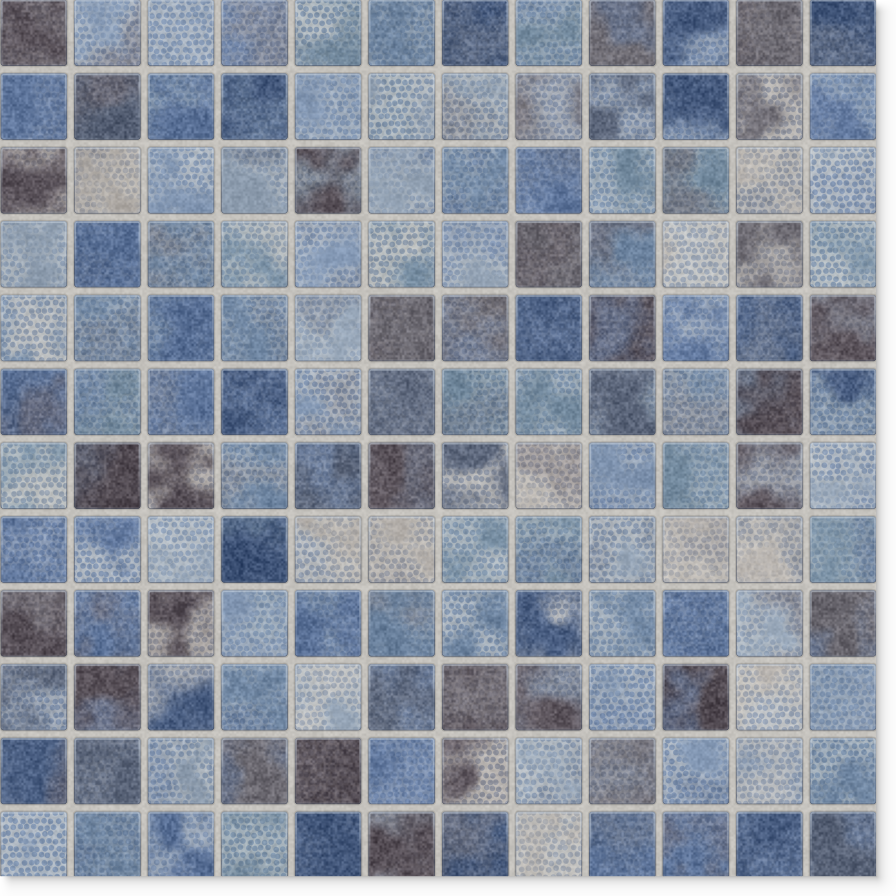
This texture is drawn by a Shadertoy shader. Its source:

```glsl
// A sheet of 12 by 12 glazed mosaic tiles in blues, greys and creams on pale grout.
// Each tile hashes its own glaze pair, blended by cloudy noise, then gains a hammered
// cell pattern, fine speckle and a bevelled rim; the sheet casts a soft shadow.

const float TILES = 12.0;
const vec2 PITCH = vec2(0.0821, 0.0824);
const vec2 FIRST_CORNER = vec2(-0.0033, -0.0047);
const float TILE_HALF = 0.0371;
const float CORNER_RADIUS = 0.0035;
const float SHEET_SIZE = 0.978;
const float RIM_WIDTH = 0.0032;
const float DIMPLE_FREQ = 128.0;
const float SPECKLE_FREQ = 400.0;
const float CLOUD_FREQ = 26.0;
const float SHADOW_WIDTH = 0.006;

const vec3 GROUT = vec3(0.775, 0.765, 0.745);
const vec3 MARGIN = vec3(0.995);
const vec3 VEIN = vec3(0.84, 0.83, 0.80);
const vec3 DIMPLE = vec3(0.46, 0.53, 0.64);
const vec3 RIM_LIGHT = vec3(0.82, 0.86, 0.90);
const vec3 RIM_DARK = vec3(0.25, 0.28, 0.35);

const int GLAZE_COUNT = 10;
const vec3 GLAZES[GLAZE_COUNT] = vec3[](
    vec3(0.45, 0.54, 0.65), vec3(0.38, 0.47, 0.62),
    vec3(0.29, 0.37, 0.51), vec3(0.36, 0.40, 0.48),
    vec3(0.48, 0.57, 0.65), vec3(0.60, 0.66, 0.73),
    vec3(0.53, 0.61, 0.72), vec3(0.45, 0.44, 0.47),
    vec3(0.36, 0.33, 0.36), vec3(0.73, 0.71, 0.69));

vec2 hash2(vec2 p) {
    vec3 h = fract(p.xyx * vec3(0.1031, 0.1030, 0.0973));
    h += dot(h, h.yzx + 33.33);
    return fract((h.xx + h.yz) * h.zy);
}

float noise(vec2 p) {
    vec2 i = floor(p), f = fract(p);
    f = f * f * (3.0 - 2.0 * f);
    vec2 e = vec2(1.0, 0.0);
    return mix(mix(hash2(i).x, hash2(i + e).x, f.x),
               mix(hash2(i + e.yx).x, hash2(i + e.xx).x, f.x), f.y);
}

float roundBox(vec2 p, float halfSize, float radius) {
    vec2 q = abs(p) - halfSize + radius;
    return length(max(q, 0.0)) + min(max(q.x, q.y), 0.0) - radius;
}

// Distance to the nearest centre of a jittered, staggered grid
float dimpleDistance(vec2 p) {
    float nearest = 2.0, row = floor(p.y);
    for (int j = -1; j <= 1; j++) {
        float y = row + float(j);
        float shift = 0.5 * mod(y, 2.0);
        float column = floor(p.x - shift);
        for (int i = -1; i <= 1; i++) {
            vec2 id = vec2(column + float(i), y);
            vec2 centre = id + vec2(shift, 0.0) + 0.5 + 0.4 * (hash2(id + 71.0) - 0.5);
            nearest = min(nearest, length(p - centre));
        }
    }
    return nearest;
}

vec3 tileColor(vec2 q, vec2 id, float edge, float speckle) {
    vec2 pick = hash2(id * 3.7 + 11.3), trait = hash2(id * 5.1 + 47.9);
    vec2 seed = pick * 90.0 + id * 7.0;

    // Cloudy blend of two glazes
    vec3 base = GLAZES[int(pick.x * float(GLAZE_COUNT))];
    vec3 second = GLAZES[int(pick.y * float(GLAZE_COUNT))];
    float tilt = dot(q / TILE_HALF, trait - 0.5) * 0.35;
    float cloud = 0.65 * noise(q * CLOUD_FREQ + seed) + 0.35 * noise(q * CLOUD_FREQ * 2.3 + seed);
    vec3 color = mix(base, second, 0.55 * smoothstep(0.3, 0.85, cloud + tilt));
    color += 0.10 * (cloud - 0.5) + 0.06 * (trait.x - 0.5);

    // Hammered dimples, strongest where the glaze is pale
    float paleness = smoothstep(0.40, 0.66, dot(color, vec3(0.3, 0.5, 0.2)));
    float strength = mix(0.12, 0.75, paleness) * mix(0.6, 1.0, trait.y) * smoothstep(0.1, 0.6, cloud);
    float vein = smoothstep(0.30, 0.50, dimpleDistance(q * DIMPLE_FREQ + floor(seed)));
    vec3 relief = mix(mix(color, DIMPLE, 0.55), mix(color, VEIN, 0.75), vein);
    color = mix(color, relief, strength);
    color += (speckle - 0.5) * mix(0.24, 0.12, paleness);

    // Bevelled rim: bright above, dim below, thin dark outline
    float rim = smoothstep(-RIM_WIDTH, -0.4 * RIM_WIDTH, edge);
    float facing = smoothstep(-0.5, 0.9, -q.y / TILE_HALF);
    color = mix(color, RIM_LIGHT, rim * mix(0.10, 0.5, facing));
    float outline = smoothstep(-0.0016, 0.0, edge);
    return mix(color, RIM_DARK, outline * mix(0.6, 0.25, facing));
}

void mainImage(out vec4 fragColor, in vec2 fragCoord) {
    vec2 p = fragCoord / iResolution.xy;
    p.y = 1.0 - p.y;
    float pixel = 1.0 / min(iResolution.x, iResolution.y);

    // Tile grid, counted from the top left
    vec2 grid = (p - FIRST_CORNER) / PITCH;
    vec2 id = clamp(floor(grid), 0.0, TILES - 1.0);
    vec2 q = (grid - id - 0.5) * PITCH;
    float edge = roundBox(q, TILE_HALF, CORNER_RADIUS);
    float speckle = 0.6 * noise(p * SPECKLE_FREQ) + 0.4 * noise(p * SPECKLE_FREQ * 0.5 + 19.0);

    // Sandy grout, darker beside the tiles
    vec3 color = GROUT + 0.09 * (speckle - 0.5);
    color -= 0.12 * (1.0 - smoothstep(0.0, 0.0022, edge));
    vec3 tile = tileColor(q, id, edge, speckle);
    color = mix(color, tile, 1.0 - smoothstep(-0.5 * pixel, 0.5 * pixel, edge));

    // White margin with the shadow of the sheet
    vec2 beyond = p - SHEET_SIZE;
    float outside = max(beyond.x, beyond.y);
    float shadow = 0.26 * exp(-length(max(beyond, 0.0)) / SHADOW_WIDTH);
    shadow *= smoothstep(0.0, 0.015, min(p.x, p.y));
    color = mix(color, MARGIN - shadow, smoothstep(-0.5 * pixel, 0.5 * pixel, outside));

    fragColor = vec4(clamp(color, 0.0, 1.0), 1.0);
}
```
